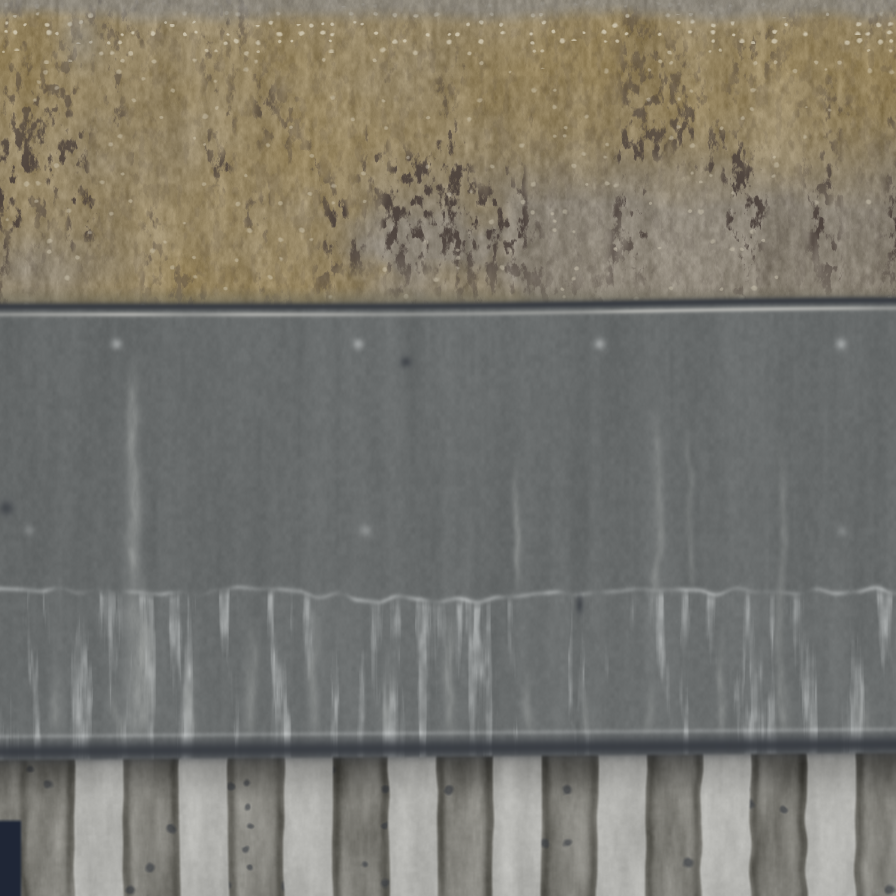
Write a Shadertoy shader that draws this texture.

```glsl
#define LEDGE_Y 0.658
#define CRACK_Y 0.341
#define SILL_Y 0.168
#define SLAT_PERIOD 0.1166
#define SLAT_CENTER 0.1107
#define BOLT_PERIOD 0.2697
#define OCHRE vec3(0.595, 0.525, 0.375)
#define STONE vec3(0.535, 0.505, 0.455)
#define CONCRETE vec3(0.405, 0.418, 0.418)
#define CHALK vec3(0.70, 0.70, 0.685)
#define SHADOW vec3(0.21, 0.225, 0.25)

float hash(vec2 p) {
    vec3 q = fract(p.xyx * vec3(0.1031, 0.1030, 0.0973));
    q += dot(q, q.yzx + 33.33);
    return fract((q.x + q.y) * q.z);
}

float noise(vec2 p) {
    vec2 i = floor(p), f = fract(p);
    f = f * f * (3.0 - 2.0 * f);
    return mix(mix(hash(i), hash(i + vec2(1, 0)), f.x),
               mix(hash(i + vec2(0, 1)), hash(i + vec2(1, 1)), f.x), f.y);
}

float fbm(vec2 p) {
    float sum = 0.0, gain = 0.53;
    for (int i = 0; i < 4; i++) {
        sum += gain * noise(p);
        p = p * 2.03 + 17.1;
        gain *= 0.5;
    }
    return sum;
}

// Soft horizontal line and soft round spot
float line(float d, float width) { return exp(-d * d / (width * width)); }
float spot(vec2 d, float radius) { return exp(-dot(d, d) / (radius * radius)); }

// One irregular fleck in a share of the grid cells
float flecks(vec2 p, float density) {
    vec2 cell = floor(p);
    vec2 center = 0.3 + 0.4 * vec2(hash(cell + 3.7), hash(cell + 9.2));
    float radius = 0.14 + 0.16 * hash(cell + 5.1);
    float d = length(fract(p) - center) + 0.12 * (noise(p * 4.0) - 0.5);
    return step(1.0 - density, hash(cell)) * (1.0 - smoothstep(radius * 0.4, radius + 0.08, d));
}

// Wavering vertical mineral run between two heights
float run(vec2 p, float x, float top, float bottom, float width) {
    float wobble = 0.008 * (noise(vec2(x * 91.0, p.y * 28.0)) - 0.5);
    float ends = smoothstep(bottom - 0.02, bottom + 0.03, p.y) * (1.0 - smoothstep(top - 0.08, top, p.y));
    return line(p.x - x - wobble, width) * ends * (0.3 + fbm(p * vec2(150.0, 45.0)));
}

vec3 weatheredTop(vec2 p) {
    float grain = fbm(p * vec2(190.0, 110.0)) - 0.5;
    float drip = fbm(p * vec2(65.0, 7.0)) - 0.5;
    float patches = fbm(p * vec2(9.0, 12.0) + 4.0) - 0.5;
    float low = 1.0 - smoothstep(0.74, 0.87, p.y + patches * 0.12);
    float gray = low * smoothstep(0.34, 0.62, p.x + patches * 0.35);
    gray = max(gray, 0.6 * spot((p - vec2(0.04, 0.70)) * vec2(1.0, 1.6), 0.07));
    vec3 color = mix(OCHRE, STONE, clamp(gray + 0.18 + patches * 0.7, 0.0, 1.0));
    color += 0.16 * grain + 0.15 * drip + 0.07 * patches;
    // Dark pits gather in tall clusters
    float cluster = smoothstep(0.48, 0.67, fbm(p * vec2(24.0, 8.0) + 21.0));
    float belt = smoothstep(0.68, 0.74, p.y) * (1.0 - smoothstep(0.79, 0.94, p.y));
    float pits = smoothstep(0.50, 0.70, fbm(p * vec2(145.0, 80.0) + 8.0));
    color = mix(color, vec3(0.29, 0.25, 0.23), pits * (0.12 + cluster * (0.3 + 0.5 * belt)));
    // Pale chips are densest by the top rim
    float rim = line(p.y - 0.965, 0.026);
    float chips = flecks(p * vec2(85.0, 95.0), 0.07 + 0.32 * rim);
    color = mix(color, vec3(0.82, 0.79, 0.71), chips * (0.45 + 0.4 * rim));
    float topEdge = smoothstep(0.972, 0.996, p.y + 0.025 * patches);
    topEdge = max(topEdge, 0.6 * spot((p - vec2(0.09, 0.96)) * vec2(1.6, 1.0), 0.035));
    color = mix(color, vec3(0.54, 0.53, 0.51) + 0.15 * grain, topEdge * 0.75);
    return mix(color, vec3(0.43, 0.42, 0.36), 0.5 * (1.0 - smoothstep(0.663, 0.682, p.y)));
}

vec3 concretePanel(vec2 p) {
    float grain = fbm(p * vec2(180.0, 130.0)) - 0.5;
    float brushed = fbm(p * vec2(48.0, 3.0) + 7.0) - 0.5;
    vec3 color = CONCRETE + 0.05 * grain + 0.07 * brushed;
    // Seam and chalk runs below it
    float seam = CRACK_Y - 0.012 * spot(vec2(p.x - 0.5, 0.0), 0.15) + 0.01 * (noise(vec2(p.x * 45.0, 2.0)) - 0.5);
    float below = 1.0 - smoothstep(seam - 0.01, seam + 0.003, p.y);
    float streaks = smoothstep(0.53, 0.78, fbm(p * vec2(72.0, 6.0) + 31.0));
    color += below * (0.012 + streaks * 0.17 * (0.5 + noise(p * vec2(160.0, 60.0))));
    color += line(p.y - seam, 0.0032) * 0.2 * noise(vec2(p.x * 60.0, 9.0));
    float chalk = run(p, 0.148, 0.62, 0.35, 0.007) + 1.3 * run(p, 0.155, 0.37, 0.18, 0.013);
    chalk += run(p, 0.577, 0.50, 0.35, 0.004) + 0.7 * run(p, 0.735, 0.56, 0.33, 0.005);
    chalk += 0.6 * run(p, 0.872, 0.54, 0.20, 0.005) + 0.5 * run(p, 0.77, 0.55, 0.34, 0.004);
    for (int i = 0; i < 13; i++) {
        float k = float(i);
        float x = 0.058 + 0.075 * k + 0.018 * (hash(vec2(k, 4.0)) - 0.5);
        chalk += 0.8 * run(p, x, 0.25 + 0.11 * hash(vec2(k, 8.0)), 0.18, 0.004 + 0.005 * hash(vec2(k, 2.0)));
    }
    color = mix(color, vec3(0.66, 0.67, 0.66), clamp(chalk * 0.5, 0.0, 0.75));
    // Bolt marks and small dents
    vec2 bolt = vec2((fract((p.x - 0.13) / BOLT_PERIOD + 0.5) - 0.5) * BOLT_PERIOD, p.y - 0.616);
    float marks = spot(bolt, 0.006) + 0.6 * spot(p - vec2(0.408, 0.408), 0.007);
    marks += 0.5 * (spot(p - vec2(0.033, 0.408), 0.006) + spot(p - vec2(0.94, 0.407), 0.006));
    color += 0.2 * marks;
    float dents = spot(p - vec2(0.453, 0.596), 0.006) + spot(p - vec2(0.007, 0.433), 0.008);
    dents += spot((p - vec2(0.647, 0.325)) * vec2(1.0, 0.4), 0.004);
    return mix(color, SHADOW, min(dents, 1.0) * 0.65);
}

vec3 slats(vec2 p) {
    float offset = p.x - SLAT_CENTER + 0.004 * (noise(vec2(p.x * 9.0, p.y * 35.0)) - 0.5);
    float d = abs((fract(offset / SLAT_PERIOD + 0.5) - 0.5) * SLAT_PERIOD);
    float face = (1.0 - smoothstep(0.025, 0.029, d)) * smoothstep(0.055, 0.075, p.x);
    float grime = fbm(p * vec2(60.0, 14.0) + 3.0) - 0.5;
    vec3 recess = vec3(0.51, 0.505, 0.48) + 0.26 * grime;
    recess -= 0.14 * line(d - 0.032, 0.005);
    recess = mix(recess, SHADOW, 0.6 * flecks(p * 45.0, 0.10));
    vec3 color = mix(recess, CHALK + 0.14 * grime, face);
    color += 0.05 * (fbm(p * 170.0) - 0.5);
    color *= 1.0 - (0.4 - 0.2 * face) * smoothstep(0.10, 0.16, p.y);
    float corner = (1.0 - smoothstep(0.021, 0.026, p.x)) * (1.0 - smoothstep(0.081, 0.087, p.y));
    return mix(color, vec3(0.12, 0.15, 0.21), corner);
}

void mainImage(out vec4 fragColor, in vec2 fragCoord) {
    vec2 p = fragCoord / iResolution.xy;
    float ledge = LEDGE_Y + 0.007 * smoothstep(0.4, 1.0, p.x);
    float sill = SILL_Y - 0.003 + 0.008 * p.x;
    vec3 color = mix(concretePanel(p), weatheredTop(p), smoothstep(ledge - 0.003, ledge + 0.003, p.y));
    color = mix(slats(p), color, smoothstep(sill - 0.016, sill - 0.010, p.y));
    // Shadow gaps and lit lips
    color = mix(color, SHADOW, 0.9 * line(p.y - ledge, 0.0045));
    color = mix(color, CHALK, line(p.y - ledge + 0.009, 0.0028) * (0.45 + 0.4 * noise(vec2(p.x * 14.0, 5.0))));
    color = mix(color, SHADOW, 0.9 * line(p.y - sill + 0.004, 0.0105));
    color += 0.09 * line(p.y - sill - 0.013, 0.003);
    fragColor = vec4(clamp(color, 0.0, 1.0), 1.0);
}
```
